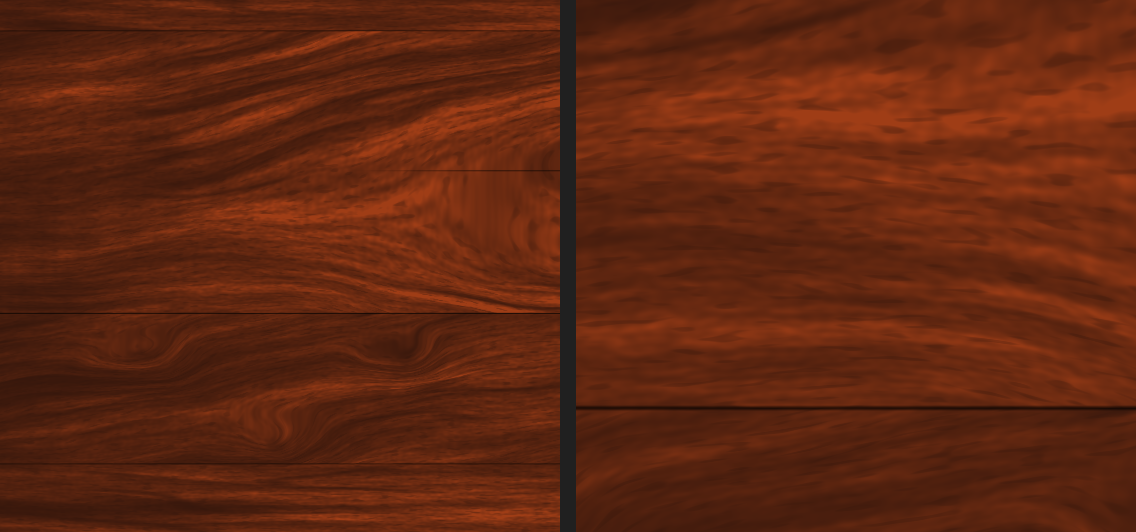
Left, the full canvas; right, a detail of the centre.
A WebGL 1 fragment shader for this texture:

```glsl
precision highp float;
uniform vec2 u_resolution;

const vec3 DARK_WOOD = vec3(0.195, 0.083, 0.044);
const vec3 BRIGHT_WOOD = vec3(0.585, 0.226, 0.084);
const float MID_TONE = 0.49;

// Heights of the board seams
const float SEAM_LOW = 0.128;
const float SEAM_MID = 0.411;
const float SEAM_SHORT = 0.679;
const float SEAM_TOP = 0.942;
const float SEAM_WIDTH = 0.0022;

// Strength of each layer of grain
const float BAND = 1.15;
const float STREAK = 0.95;
const float FINE = 0.5;
const float FIBER = 0.42;
const float PORE = 0.3;
const float VEIN = 0.6;
const float RING = 0.55;
const float RING_COUNT = 27.0;

const vec2 KNOT_SIZE = vec2(0.1, 0.042);
const float KNOT_LIFT = 0.062;

vec2 gradient(vec2 cell) {
  float angle = 6.2832 * fract(sin(dot(cell, vec2(127.1, 311.7))) * 43758.55);
  return vec2(cos(angle), sin(angle));
}

float noise(vec2 p) {
  vec2 i = floor(p);
  vec2 f = p - i;
  vec2 w = f * f * f * (f * (f * 6.0 - 15.0) + 10.0);
  vec2 e = vec2(1.0, 0.0);
  float low = mix(dot(gradient(i), f), dot(gradient(i + e.xy), f - e.xy), w.x);
  float high = mix(dot(gradient(i + e.yx), f - e.yx), dot(gradient(i + e.xx), f - e.xx), w.x);
  return mix(low, high, w.y);
}

float seam(float y, float height) {
  return 1.0 - smoothstep(0.0, SEAM_WIDTH, abs(y - height));
}

void main() {
  vec2 p = gl_FragCoord.xy / u_resolution.y;
  float across = gl_FragCoord.x / u_resolution.x;

  // Boards: lowest, swirled, wide and top
  float aboveLow = step(SEAM_LOW, p.y);
  float aboveMid = step(SEAM_MID, p.y);
  float aboveTop = step(SEAM_TOP, p.y);
  float swirled = aboveLow - aboveMid;
  float wide = aboveMid - aboveTop;
  vec2 seed = vec2(17.3, 9.7) * (aboveLow + aboveMid + aboveTop);

  // Grain direction: fans out on the wide board, rises on the swirled one
  float slope = swirled * 0.17 + wide * mix(0.05, 0.22, smoothstep(0.45, 0.85, p.y));
  float bend = wide * 0.12 * smoothstep(0.75, 0.45, p.y) * smoothstep(0.5, 1.1, p.x);
  float g = p.y - slope * p.x + bend;
  float loose = 0.25 + 0.75 * max(swirled, wide);
  g += loose * 0.05 * noise(vec2(p.x * 1.7, g * 3.5) + seed);
  g += loose * 0.013 * noise(vec2(p.x * 5.0, g * 14.0) + seed);

  // Knots push the grain into closed loops
  float core = 0.0;
  for (int i = 0; i < 3; i++) {
    float k = float(i);
    vec2 center = vec2(0.26 + 0.25 * k, 0.17 + 0.16 * mod(k + 1.0, 2.0));
    vec2 d = (p - center) / KNOT_SIZE;
    d += 0.5 * vec2(noise(p * 9.0 + k), noise(p * 11.0 - k));
    float r = dot(d, d);
    g += swirled * KNOT_LIFT * exp(-r);
    core += swirled * exp(-r * 14.0);
  }

  // Broad bands down to fibres and pores
  float tone = BAND * noise(vec2(p.x * 0.9, g * 13.0) + seed);
  tone += STREAK * noise(vec2(p.x * 2.2, g * 36.0) + seed + 31.0);
  tone += FINE * noise(vec2(p.x * 6.0, g * 95.0) + seed + 57.0);
  tone += FIBER * noise(vec2(p.x * 24.0, g * 190.0) + seed);
  tone += FIBER * 0.6 * noise(vec2(p.x * 95.0, g * 230.0) + seed);
  tone -= PORE * smoothstep(0.18, 0.42, noise(vec2(p.x * 38.0, g * 250.0) + seed + 83.0));

  // Growth rings with a sharp dark edge, and thin veins
  float ring = fract(g * RING_COUNT + 1.3 * noise(vec2(p.x * 1.2, g * 7.0) + seed));
  float ringDark = smoothstep(0.3, 0.9, ring) * (1.0 - smoothstep(0.9, 1.0, ring));
  float patches = smoothstep(-0.15, 0.3, noise(vec2(p.x * 1.8, g * 6.0) + seed + 11.0));
  tone -= RING * ringDark * patches;
  float vein = abs(noise(vec2(p.x * 1.4, g * 24.0) + seed + 43.0));
  tone -= VEIN * (1.0 - smoothstep(0.0, 0.09, vein)) * patches;

  // Dark heartwood stripe on the lowest board, and knot cores
  float stripe = (g - 0.046) / 0.016;
  tone -= (1.0 - aboveLow) * 0.75 * exp(-stripe * stripe);
  tone -= 0.6 * core;

  // Board tones and light from the right
  tone += 0.1 * wide - 0.16 * swirled - 0.15 * aboveTop;
  tone += 0.62 * (across - 0.5) - 0.2 * (1.0 - smoothstep(0.0, 0.2, across));

  float gap = 0.8 * seam(p.y, SEAM_MID) + 0.5 * seam(p.y, SEAM_LOW) + 0.5 * seam(p.y, SEAM_TOP);
  gap += 0.6 * seam(p.y, SEAM_SHORT) * smoothstep(0.6, 0.9, across);

  float light = min(MID_TONE * exp(tone), 1.1);
  vec3 wood = mix(DARK_WOOD, BRIGHT_WOOD, light);
  gl_FragColor = vec4(wood * (1.0 - 0.8 * gap), 1.0);
}
```
